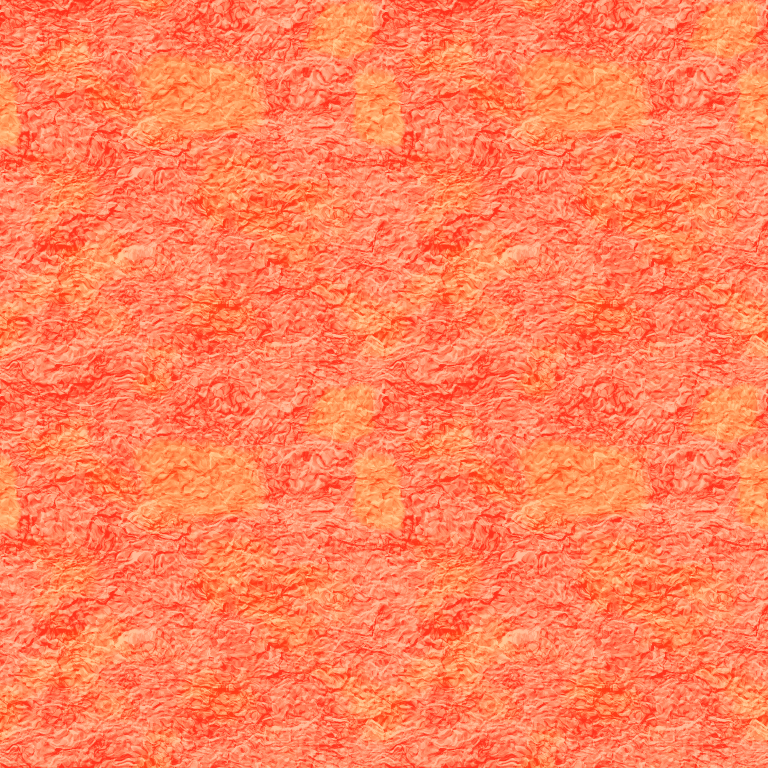
This texture is drawn by a Shadertoy shader. Its source:

```glsl
#define REPEATS 2.0
#define LAYERS 5
#define FACETS vec2(6.0, 9.0)
#define WARP 0.09
#define RELIEF 0.62
#define LIGHT_STEP vec2(-0.003, 0.006)
#define CRACK_DEPTH 0.36
#define DEEP_RED vec3(1.0, 0.20, 0.10)
#define CORAL vec3(1.0, 0.52, 0.355)
#define PALE_PEACH vec3(1.0, 0.74, 0.59)
#define OCHRE_SHIFT vec3(0.0, 0.055, -0.025)
#define SAMPLES 2

vec3 hash3(vec2 cell, float seed) {
    vec3 q = fract((cell.xyx + seed * 17.3) * vec3(0.1031, 0.1030, 0.0973));
    q += dot(q, q.yxz + 33.33);
    return fract((q.xxy + q.yzz) * q.zyx);
}

// Three channels of smooth noise, wrapping after count cells
vec3 noise3(vec2 p, vec2 count, float seed) {
    vec2 q = p * count, i = floor(q), f = q - i;
    f = f * f * (3.0 - 2.0 * f);
    vec2 a = mod(i, count), b = mod(i + 1.0, count);
    return mix(mix(hash3(a, seed), hash3(vec2(b.x, a.y), seed), f.x),
               mix(hash3(vec2(a.x, b.y), seed), hash3(b, seed), f.x), f.y);
}

vec3 layeredNoise(vec2 p, vec2 count, float seed) {
    vec3 sum = vec3(0.0);
    float weight = 0.5;
    for (int i = 0; i < 5; i++) {
        sum += weight * noise3(p, count, seed + float(i));
        count *= 2.0;
        weight *= 0.5;
    }
    return sum / 0.97;
}

// Wrapping cellular noise: x = height of a tilted facet, y = gap to its border
vec2 facet(vec2 p, vec2 count, float seed) {
    vec2 q = p * count, cell = floor(q), f = q - cell;
    float nearest = 9.0, second = 9.0, height = 0.0;
    for (int y = -1; y <= 1; y++)
    for (int x = -1; x <= 1; x++) {
        vec2 o = vec2(x, y);
        vec3 r = hash3(mod(cell + o, count), seed);
        vec2 d = o + r.xy - f;
        float dist = dot(d, d);
        if (dist < nearest) {
            second = nearest;
            nearest = dist;
            vec2 tilt = fract(r.zx * vec2(7.1, 13.7)) - 0.5;
            height = r.z - 0.5 + 1.5 * dot(d, tilt);
        } else second = min(second, dist);
    }
    return vec2(height, sqrt(second) - sqrt(nearest));
}

// x = relief height, y = facet brightness, z = crack strength
vec3 rock(vec2 p) {
    vec3 sum = vec3(0.0);
    vec2 count = FACETS;
    float weight = 0.65;
    for (int i = 0; i < LAYERS; i++) {
        vec2 f = facet(p, count, 20.0 + float(i));
        sum.x += weight * f.x;
        sum.y += (0.06 + 0.03 * float(i)) * f.x;
        if (i < 4) sum.z = max(sum.z, smoothstep(0.05 + 0.04 * float(i), 0.0, f.y));
        count *= 2.0;
        weight *= 0.85;
    }
    return sum;
}

// Wrapping block whose border is frayed by rough, from 0 to 1
float block(vec2 p, vec2 centre, vec2 halfSize, float rough) {
    vec2 d = abs(fract(p - centre + 0.5) - 0.5) / halfSize;
    return smoothstep(1.2, 0.7, length(d * d) + 1.6 * (rough - 0.5));
}

vec3 stone(vec2 p) {
    vec3 bend = layeredNoise(p, vec2(5.0, 7.0), 1.0);
    vec3 chip = noise3(p, vec2(60.0, 75.0), 60.0);
    vec2 w = p + WARP * (bend.xy - 0.5) + 0.008 * (chip.xy - 0.5);
    vec3 stain = layeredNoise(p, vec2(5.0, 6.0), 9.0);

    // Smooth ochre slabs and scattered ochre stains
    float slab = max(block(w, vec2(0.53, 0.75), vec2(0.17, 0.12), stain.z),
                 max(block(w, vec2(0.91, 0.92), vec2(0.10, 0.07), stain.z),
                     block(w, vec2(0.99, 0.74), vec2(0.06, 0.10), stain.z)));
    float ochre = max(slab, 0.8 * smoothstep(0.48, 0.68, stain.x));

    // Light from above, facet tone and short patchy cracks
    vec3 r = rock(w);
    float light = r.x - rock(w + LIGHT_STEP).x;
    float broken = smoothstep(0.46, 0.74, noise3(w, vec2(15.0, 22.0), 40.0).z);
    float grain = noise3(p, vec2(120.0, 128.0), 50.0).x - 0.5;
    float tone = 0.53 + r.y + 0.22 * (stain.y - 0.5) + 0.22 * grain;
    tone += RELIEF * light * (1.0 - 0.45 * slab) + 0.04 * slab;
    tone -= CRACK_DEPTH * r.z * broken * (1.0 - 0.6 * slab);

    vec3 color = mix(DEEP_RED, CORAL, clamp(tone * 2.0, 0.0, 1.0));
    color = mix(color, PALE_PEACH, clamp(tone * 2.0 - 1.0, 0.0, 1.0));
    return color + OCHRE_SHIFT * ochre + vec3(0.0, -0.005, 0.01) * (1.0 - ochre);
}

void mainImage(out vec4 fragColor, in vec2 fragCoord) {
    vec3 color = vec3(0.0);
    for (int i = 0; i < SAMPLES * SAMPLES; i++) {
        vec2 offset = (vec2(i % SAMPLES, i / SAMPLES) + 0.5) / float(SAMPLES) - 0.5;
        color += stone(fract((fragCoord + offset) / iResolution.xy * REPEATS));
    }
    fragColor = vec4(color / float(SAMPLES * SAMPLES), 1.0);
}
```
